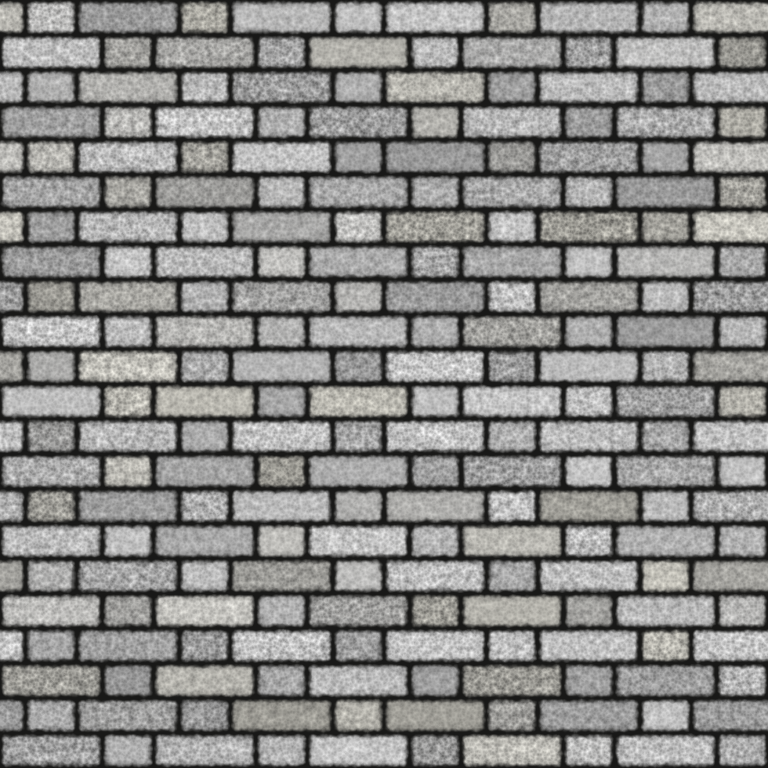
Write a WebGL 1 fragment shader that draws this texture.

```glsl
precision highp float;
// Grey stone brick wall: alternating long and short blocks with soft dark joints.

#define ROWS 22.0        // courses, even so the stagger wraps
#define PAIRS 5.0        // long + short pairs per course
#define SPLIT 0.6667     // share of a pair taken by the long block
#define JOINT 0.0038     // half width of a joint
#define CORNER 0.0050    // corner radius
#define SOFT 0.0033      // half width of the blurred edge
#define WOBBLE 0.0035    // roughness of the outline
#define GRAIN 0.21       // strength of the stone mottling
#define DARK_STONE 0.595
#define LIGHT_STONE 0.775
#define MORTAR vec3(0.095, 0.095, 0.09)
#define WARM_TINT vec3(1.01, 1.0, 0.955)

uniform vec2 u_resolution;

vec2 hash2(vec2 p) {
  vec3 q = fract(p.xyx * vec3(0.1031, 0.1030, 0.0973));
  q += dot(q, q.yzx + 33.33);
  return fract((q.xx + q.yz) * q.zy);
}

// Wrapping cellular noise: distance to the nearest point, centred near zero.
float cellular(vec2 uv, float count) {
  vec2 p = uv * count;
  vec2 cell = floor(p);
  float nearest = 4.0;
  for (int j = -1; j <= 1; j++) {
    for (int i = -1; i <= 1; i++) {
      vec2 neighbour = cell + vec2(float(i), float(j));
      vec2 point = neighbour + hash2(mod(neighbour, count) + count);
      vec2 delta = point - p;
      nearest = min(nearest, dot(delta, delta));
    }
  }
  return sqrt(nearest) - 0.43;
}

float roundedBox(vec2 p, vec2 halfSize, float radius) {
  vec2 q = abs(p) - halfSize + radius;
  return length(max(q, 0.0)) + min(max(q.x, q.y), 0.0) - radius;
}

void main() {
  vec2 uv = gl_FragCoord.xy / u_resolution;

  // Block layout: every other course shifts by half a pair.
  float row = floor(uv.y * ROWS);
  float x = uv.x * PAIRS - 0.5 * mod(row, 2.0);
  float along = fract(x);
  float isShort = step(SPLIT, along);
  float centre = 0.5 * (SPLIT + isShort);
  float halfWidth = 0.5 * mix(SPLIT, 1.0 - SPLIT, isShort);
  vec2 local = vec2((along - centre) / PAIRS, (fract(uv.y * ROWS) - 0.5) / ROWS);
  vec2 halfSize = vec2(halfWidth / PAIRS, 0.5 / ROWS) - JOINT;

  // Random traits of each block.
  vec2 id = vec2(2.0 * mod(floor(x), PAIRS) + isShort, row);
  vec2 tone = hash2(id + 7.0);
  vec2 trait = hash2(id + 61.0);

  // Layered mottling, shared by the surface and the outline.
  float coarse = cellular(uv, 76.0);
  float medium = cellular(uv, 128.0);
  float fine = cellular(uv, 212.0);
  float grain = 0.8 * coarse - medium + fine;

  // Worn outline with a soft edge.
  float dist = roundedBox(local, halfSize, CORNER);
  dist += WOBBLE * (0.7 * coarse + 0.6 * medium);
  float soft = max(SOFT, 0.75 / min(u_resolution.x, u_resolution.y));
  float cover = 1.0 - smoothstep(-soft, soft, dist);

  // Stone tone, slight warm tint and shaded rim.
  float shade = mix(DARK_STONE, LIGHT_STONE, tone.x);
  shade += GRAIN * grain * mix(0.5, 1.1, trait.x);
  shade *= 1.0 - 0.10 * smoothstep(-0.008, -0.001, dist);
  vec3 stone = shade * mix(vec3(1.0), WARM_TINT, smoothstep(0.6, 1.0, trait.y));

  gl_FragColor = vec4(mix(MORTAR, stone, cover), 1.0);
}
```
